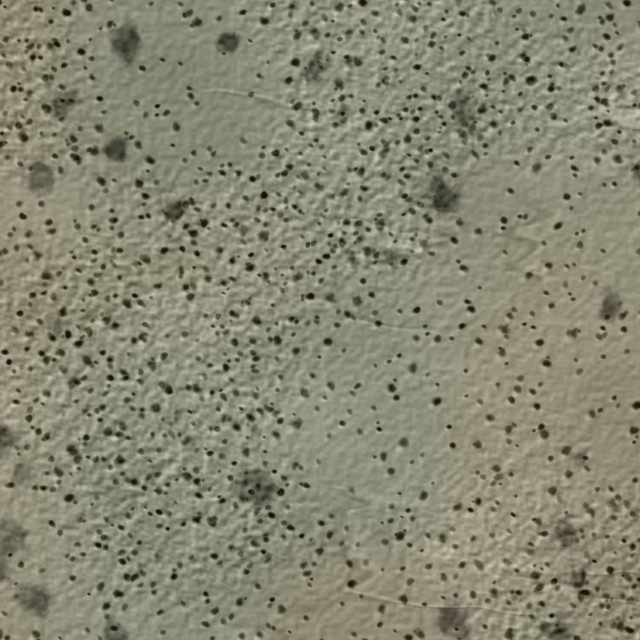
Reproduce this texture procedurally as a three.js fragment shader.

```glsl
// Dry, sandy ground seen from far above: embossed grain, broad pale and
// dull areas, scattered soft dark dots with lit rims, faint level ridges
// and a few ragged dark clumps. One brightness value drives the colour.
varying vec2 vUv;

const vec3 SAND_OFFSET = vec3(0.0, -0.02, -0.10); // warm cast added to grey
const vec3 SHADOW_FLOOR = vec3(0.10, 0.08, 0.03);
const vec3 GREEN_CAST = vec3(-0.022, 0.004, 0.006);
const float SAND_LEVEL = 0.578;
const float BROAD_CONTRAST = 0.13;
const float GRAIN_SMOOTH = 0.13;  // relief strength on calm ground
const float GRAIN_ROUGH = 0.30;   // relief strength on rough ground
const vec2 GRAIN_SCALE = vec2(98.0, 116.0);
const vec2 LIGHT_STEP = vec2(0.0022, -0.0026);
const float LARGE_GRID = 34.0;
const float SMALL_GRID = 54.0;
const float CLUMP_GRID = 8.0;
const float CLUMP_CHANCE = 0.36;
const float CLUMP_DEPTH = 0.31;
const float RIM_LIGHT = 0.085;

vec3 hash3(vec2 p) {
  vec3 q = fract(p.xyx * vec3(0.1031, 0.1030, 0.0973));
  q += dot(q, q.yxz + 33.33);
  return fract((q.xxy + q.yzz) * q.zyx);
}

float noise(vec2 p) {
  vec2 cell = floor(p);
  vec2 f = fract(p);
  f = f * f * (3.0 - 2.0 * f);
  float low = mix(hash3(cell).x, hash3(cell + vec2(1.0, 0.0)).x, f.x);
  float high = mix(hash3(cell + vec2(0.0, 1.0)).x, hash3(cell + 1.0).x, f.x);
  return mix(low, high, f.y);
}

float fbm(vec2 p) {
  float sum = 0.0;
  float weight = 0.53;
  for (int i = 0; i < 4; i++) {
    sum += weight * noise(p);
    p = mat2(1.7, 1.1, -1.1, 1.7) * p + 17.3;
    weight *= 0.5;
  }
  return sum;
}

// Rough ground lies in wide patches, longer across than up.
float roughness(vec2 p) {
  return smoothstep(0.32, 0.68, noise(p * vec2(3.6, 6.0) + 41.0));
}

float grainHeight(vec2 p) {
  return 0.7 * noise(p * GRAIN_SCALE) + 0.3 * noise(p * GRAIN_SCALE * 1.9 + 7.0);
}

// Scattered dots: x is darkness, y is the lit rim beside each dot.
vec2 dots(vec2 p, float grid, float radius, float chance, float seed) {
  vec2 home = floor(p * grid);
  float wobble = (noise(p * 150.0 + seed) - 0.5) * 0.6;
  vec2 result = vec2(0.0);
  for (int y = -1; y <= 1; y++) {
    for (int x = -1; x <= 1; x++) {
      vec2 cell = home + vec2(float(x), float(y));
      vec3 place = hash3(cell + seed);
      vec3 look = hash3(cell + seed + 91.7);
      float density = chance * (0.55 + 0.9 * roughness(cell / grid));
      float present = step(place.z, density);
      vec2 d = p - (cell + place.xy) / grid;
      d.x += d.y * (look.x - 0.5) * 0.8;
      d.y *= 0.85 + 0.4 * look.y;
      float size = radius * (0.7 + 0.6 * look.z);
      float core = 1.0 - smoothstep(0.3, 1.45, length(d) / size + wobble);
      vec2 toRim = d - vec2(-0.9, -1.1) * size;
      float rim = 1.0 - smoothstep(0.2, 1.4, length(toRim) / size);
      result = max(result, present * vec2(core * (0.65 + 0.35 * look.y), rim));
    }
  }
  return result;
}

// Ragged clumps: wide soft masks broken up by blobs.
float clumps(vec2 p) {
  vec2 home = floor(p * CLUMP_GRID);
  float ragged = (fbm(p * 34.0 + 5.0) - 0.5) * 1.7;
  float mask = 0.0;
  for (int y = -1; y <= 1; y++) {
    for (int x = -1; x <= 1; x++) {
      vec2 cell = home + vec2(float(x), float(y));
      vec3 place = hash3(cell + 203.0);
      vec3 look = hash3(cell + 317.0);
      vec2 d = p - (cell + place.xy) / CLUMP_GRID;
      float size = mix(0.014, 0.034, look.x);
      d.x *= 0.9 + 0.5 * look.y;
      float spot = 1.0 - smoothstep(0.45, 1.15, length(d) / size + ragged);
      mask = max(mask, spot * step(place.z, CLUMP_CHANCE) * (0.6 + 0.4 * look.z));
    }
  }
  return mask * (0.5 + 0.75 * noise(p * 72.0 + 13.0));
}

void main() {
  vec2 p = vUv;
  float rough = roughness(p);

  // Broad tone and embossed grain
  float tone = SAND_LEVEL + BROAD_CONTRAST * (fbm(p * vec2(4.0, 6.0) + 3.0) - 0.5);
  float relief = grainHeight(p + LIGHT_STEP) - grainHeight(p - LIGHT_STEP);
  tone += relief * mix(GRAIN_SMOOTH, GRAIN_ROUGH, rough);

  // Faint level ridges, dark above and lit below
  float ridge = fbm(p * vec2(3.0, 11.0) + 60.0) - 0.5;
  float ridgeMask = smoothstep(0.5, 0.75, noise(p * vec2(5.0, 8.0) + 80.0));
  tone += ridgeMask * 0.07 * (smoothstep(0.04, 0.0, abs(ridge - 0.03)) - smoothstep(0.04, 0.0, abs(ridge)));

  // Dots and clumps
  vec2 large = dots(p, LARGE_GRID, 0.0060, 0.40, 11.0);
  vec2 small = dots(p, SMALL_GRID, 0.0043, 0.26, 57.0);
  float clump = clumps(p);
  tone += RIM_LIGHT * max(large.y, 0.7 * small.y) * (1.0 - clump);
  tone -= max(max(0.46 * large.x, 0.34 * small.x), CLUMP_DEPTH * clump);

  // Colour
  float green = smoothstep(0.45, 0.75, noise(p * 3.5 + 23.0));
  vec3 color = vec3(tone) + SAND_OFFSET + GREEN_CAST * green;
  color.b += 0.03 * clump;
  gl_FragColor = vec4(clamp(color, SHADOW_FLOOR, vec3(0.80, 0.78, 0.69)), 1.0);
}
```
